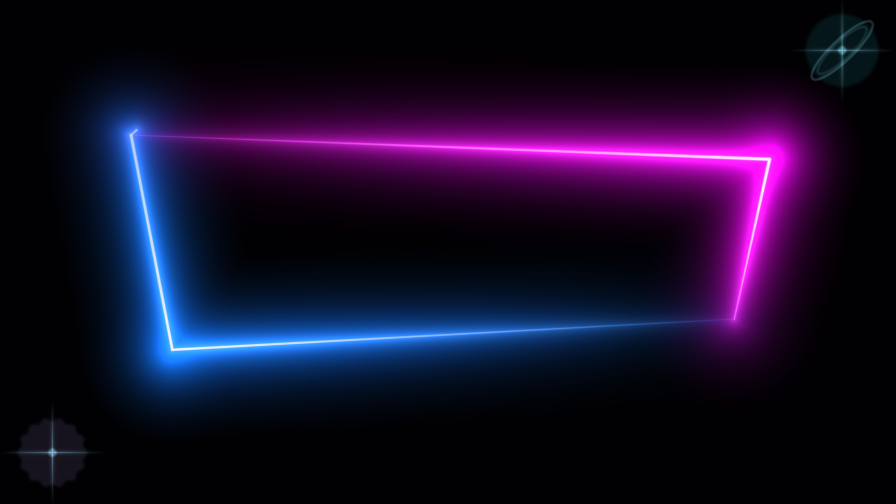
A WebGL 1 fragment shader for this background:

```glsl
precision highp float;

uniform vec2 u_resolution;

// Frame corners, in units of the canvas height
const vec2 TOP_LEFT = vec2(0.260, 0.732);
const vec2 HOOK_END = vec2(0.271, 0.742);
const vec2 TOP_RIGHT = vec2(1.527, 0.684);
const vec2 BOTTOM_RIGHT = vec2(1.457, 0.367);
const vec2 BOTTOM_LEFT = vec2(0.342, 0.306);

// Neon tubes
const vec3 BLUE = vec3(0.07, 0.46, 1.0);
const vec3 MAGENTA = vec3(1.0, 0.02, 1.0);
const vec3 WHITE = vec3(0.96, 0.95, 1.0);
const vec3 BASE = vec3(0.002, 0.0, 0.006);
const float GLOW_REACH = 0.058;
const float GLOW_FLOOR = 0.035;
const float HALO_REACH = 0.012;
const float CORE_WIDTH = 0.0052;

// Corner ornaments
const vec2 PLANET_POS = vec2(1.671, 0.900);
const vec2 STAR_POS = vec2(0.104, 0.102);
const vec3 PLANET_COLOR = vec3(0.015, 0.085, 0.095);
const vec3 STAR_COLOR = vec3(0.085, 0.075, 0.115);
const vec3 RAY_COLOR = vec3(0.26, 0.38, 0.41);
const vec2 RING_AXES = vec2(0.081, 0.021);
const float RING_ANGLE = 0.76;
const float DISC_RADIUS = 0.074;
const float RAY_LENGTH = 0.105;

// x: distance to the segment, y: position along it from 0 to 1
vec2 segment(vec2 p, vec2 a, vec2 b) {
  vec2 ab = b - a;
  float t = clamp(dot(p - a, ab) / dot(ab, ab), 0.0, 1.0);
  return vec2(length(p - a - ab * t), t);
}

// x: wide glow, y: tight halo, z: sharp core
vec3 tube(float dist, float strength, float width, float pixel) {
  float glow = max(exp(-dist / GLOW_REACH) - GLOW_FLOOR, 0.0);
  float halo = exp(-dist / HALO_REACH);
  float radius = CORE_WIDTH * width;
  float core = 1.0 - smoothstep(radius * 0.4 - pixel * 0.5, radius + pixel * 0.5, dist);
  return vec3(glow, halo, core) * strength;
}

// Joins two tubes without a crease in the glow
vec3 join(vec3 a, vec3 b) {
  return vec3(sqrt(a.x * a.x + b.x * b.x), max(a.yz, b.yz));
}

vec3 shade(vec3 light, vec3 hue) {
  vec3 color = hue * min(light.x * 1.12, 1.0);
  color += mix(hue, WHITE, 0.45) * light.y * 0.5;
  return mix(color, mix(hue, WHITE, light.z), light.z);
}

// Four thin rays with a bright centre
float sparkle(vec2 q, float pixel) {
  vec2 a = abs(q);
  vec2 fade = max(1.0 - a / RAY_LENGTH, 0.0);
  vec2 line = exp(-a.yx / (0.0014 + 0.4 * pixel)) * fade;
  float center = 1.0 - smoothstep(0.004, 0.010 + pixel, length(q));
  return max(line.x, line.y) + center * 0.8;
}

float disc(vec2 q, float radius) {
  return 1.0 - smoothstep(radius - 0.008, radius + 0.004, length(q));
}

float ring(vec2 q, vec2 axes, float pixel) {
  float k = length(q / axes);
  float slope = max(length(q / (axes * axes)), 0.001);
  float dist = abs(k - 1.0) * k / slope;
  return 1.0 - smoothstep(0.0008, 0.0022 + pixel, dist);
}

void main() {
  float pixel = 1.0 / u_resolution.y;
  vec2 p = gl_FragCoord.xy * pixel;

  // Blue side: left edge, tapering lower edge, small hook
  vec2 left = segment(p, TOP_LEFT, BOTTOM_LEFT);
  vec2 lower = segment(p, BOTTOM_LEFT, BOTTOM_RIGHT);
  vec2 hook = segment(p, TOP_LEFT, HOOK_END);
  float lowerFade = 1.0 - 0.93 * pow(lower.y, 1.4);
  vec3 blue = join(tube(left.x, mix(0.78, 1.0, left.y), 1.0, pixel),
                   tube(lower.x, lowerFade, mix(0.9, 0.35, lower.y), pixel));
  blue.yz = max(blue.yz, tube(hook.x, 0.7, 0.7, pixel).yz);

  // Magenta side: tapering upper edge and right edge
  vec2 upper = segment(p, TOP_LEFT, TOP_RIGHT);
  vec2 right = segment(p, TOP_RIGHT, BOTTOM_RIGHT);
  float upperFade = mix(0.08, 1.0, pow(upper.y, 0.75));
  vec3 magenta = join(tube(upper.x, upperFade, mix(0.3, 1.1, upper.y), pixel),
                      tube(right.x, mix(1.0, 0.5, right.y * right.y), mix(1.1, 0.5, right.y), pixel));

  vec3 color = BASE + shade(blue, BLUE) + shade(magenta, MAGENTA);

  // Ringed disc in the upper corner
  vec2 planet = p - PLANET_POS;
  float c = cos(RING_ANGLE);
  float s = sin(RING_ANGLE);
  vec2 tilted = vec2(c * planet.x + s * planet.y, c * planet.y - s * planet.x);
  float rings = ring(tilted, RING_AXES, pixel) + 0.5 * ring(tilted, RING_AXES * 0.8, pixel);
  color += PLANET_COLOR * disc(planet, DISC_RADIUS);
  color += RAY_COLOR * (0.45 * rings + sparkle(planet, pixel));

  // Scalloped disc in the lower corner
  vec2 star = p - STAR_POS;
  float wave = 0.003 * cos(14.0 * atan(star.y, star.x));
  color += STAR_COLOR * disc(star, DISC_RADIUS - 0.006 + wave);
  color += RAY_COLOR * sparkle(star, pixel);

  gl_FragColor = vec4(clamp(color, 0.0, 1.0), 1.0);
}
```
